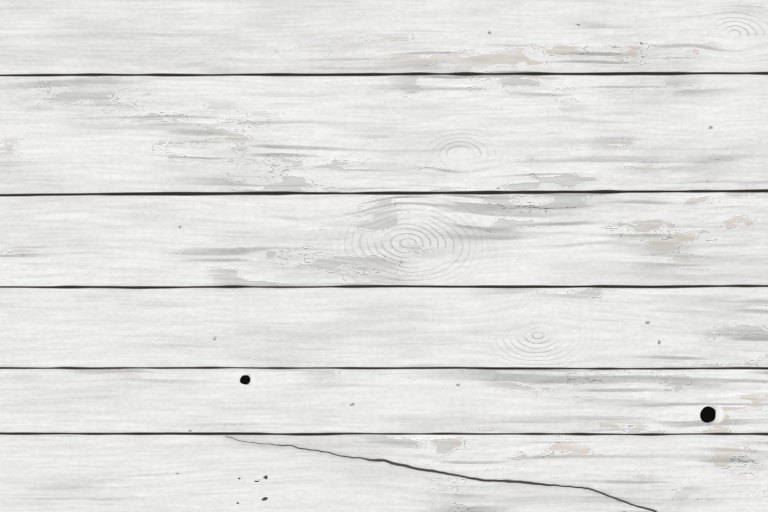
Reproduce this texture procedurally as a Shadertoy shader.

```glsl
const vec3 PAINT = vec3(0.965, 0.965, 0.963);
const vec3 BARE_GREY = vec3(0.76, 0.76, 0.75);
const vec3 BARE_BEIGE = vec3(0.80, 0.76, 0.71);
const vec3 GROOVE = vec3(0.20, 0.19, 0.18);
const vec3 HOLE = vec3(0.07, 0.06, 0.06);

// Seams: height, half width, slope
const vec3 SEAMS[5] = vec3[5](
    vec3(0.855, 0.0026, 0.003), vec3(0.623, 0.0026, 0.005), vec3(0.440, 0.0020, 0.001),
    vec3(0.281, 0.0016, -0.001), vec3(0.1525, 0.0018, -0.001));
// Knots: centre, reach
const vec3 KNOTS[4] = vec3[4](
    vec3(0.80, 0.525, 0.095), vec3(0.90, 0.698, 0.045),
    vec3(1.435, 0.935, 0.050), vec3(1.05, 0.345, 0.065));
const vec2 SPLIT[6] = vec2[6](
    vec2(0.44, 0.147), vec2(0.60, 0.120), vec2(0.76, 0.098),
    vec2(0.94, 0.0625), vec2(1.15, 0.047), vec2(1.28, 0.0));

float hash(vec2 p) {
    return fract(sin(dot(p, vec2(127.1, 311.7))) * 43758.5453);
}

float noise(vec2 p) {
    vec2 i = floor(p), f = fract(p);
    f = f * f * (3.0 - 2.0 * f);
    return mix(mix(hash(i), hash(i + vec2(1, 0)), f.x),
               mix(hash(i + vec2(0, 1)), hash(i + vec2(1, 1)), f.x), f.y);
}

float fbm(vec2 p) {
    float sum = 0.0, amp = 0.533;
    for (int i = 0; i < 4; i++) {
        sum += amp * noise(p);
        p = p * 2.03 + 17.3;
        amp *= 0.5;
    }
    return sum;
}

float fill(float d, float aa) {
    return 1.0 - smoothstep(-aa, aa, d);
}

float segmentDistance(vec2 p, vec2 a, vec2 b) {
    vec2 ab = b - a;
    return length(p - a - ab * clamp(dot(p - a, ab) / dot(ab, ab), 0.0, 1.0));
}

float seamOffset(vec2 p, vec3 seam) {
    float wobble = 0.003 * (fbm(vec2(p.x * 7.0, seam.x * 50.0)) - 0.5);
    return p.y - seam.x - seam.z * (p.x - 0.75) - wobble;
}

float boardIndex(vec2 p) {
    float index = 0.0;
    for (int i = 0; i < 5; i++) index += step(seamOffset(p, SEAMS[i]), 0.0);
    return index;
}

float flakeHeight(vec2 p, float board) {
    return fbm(p * vec2(13.0, 42.0) + board * 31.7);
}

// Dark hole with a pale worn lip on its right
vec3 drillHole(vec3 col, vec2 p, vec2 centre, float radius, float aa) {
    vec2 d = p - centre + 0.003 * (noise(p * 90.0) - 0.5);
    float lip = fill(length((d - vec2(radius * 0.7, 0.0)) * vec2(0.85, 1.0)) - radius * 1.15, aa * 2.0);
    col = mix(col, mix(vec3(0.72), vec3(0.96), smoothstep(0.0, radius * 1.6, d.x)), lip);
    return mix(col, HOLE, fill(length(d * vec2(1.05, 1.0)) - radius, aa));
}

void mainImage(out vec4 fragColor, in vec2 fragCoord) {
    vec2 p = fragCoord / iResolution.y;
    float aa = 1.0 / iResolution.y;
    float board = boardIndex(p);
    vec2 shift = vec2(board * 13.7, board * 5.3);

    // Growth rings, with the grain spreading around each knot
    vec2 q = p;
    float rings = 0.0;
    for (int i = 0; i < 4; i++) {
        vec3 knot = KNOTS[i];
        vec2 d = p - knot.xy;
        float own = 1.0 - step(0.5, abs(boardIndex(knot.xy) - board));
        float near = own * exp(-dot(d, d * vec2(0.8, 1.4)) / (knot.z * knot.z));
        float r = length(d * vec2(0.85, 1.4)) + 0.03 * fbm(p * 9.0);
        rings += near * smoothstep(0.3, 1.0, sin(r * 500.0)) * smoothstep(0.3, 0.6, noise(p * 22.0));
        q.y -= 0.65 * d.y * near;
    }

    // Grain
    float v = q.y + 0.035 * fbm(q * vec2(2.5, 7.0) + shift);
    float wear = fbm(p * vec2(2.6, 9.0) + shift) + 0.10 * (p.x - 0.75);
    float worn = smoothstep(0.43, 0.68, wear);
    float coarse = smoothstep(0.55, 0.92, noise(vec2(q.x * 6.0, v * 125.0) + shift));
    float fine = noise(vec2(q.x * 16.0, v * 260.0) + shift);
    float clouds = smoothstep(0.4, 0.75, fbm(p * vec2(5.0, 18.0) + shift + 40.0));

    // Painted surface with raised flakes
    float height = flakeHeight(p, board);
    float relief = height - flakeHeight(p + vec2(-0.003, 0.003), board);
    vec3 col = PAINT + 0.012 * (hash(vec2(board, 3.0)) - 0.5);
    col -= 0.045 * clouds + 0.045 * fine + 0.03 * noise(p * 190.0);
    col += relief * mix(0.08, 0.26, worn);
    col -= coarse * mix(0.025, 0.17, worn) + 0.13 * rings;

    // Bare wood and crackle lines
    float bare = smoothstep(0.60, 0.64, height) * smoothstep(0.50, 0.64, wear);
    vec3 wood = mix(BARE_GREY, BARE_BEIGE, smoothstep(0.5, 0.75, noise(p * vec2(4.0, 11.0))));
    col = mix(col, wood - 0.10 * fine + 0.05, bare * 0.65);
    float crackle = smoothstep(0.014, 0.0, abs(height - 0.57));
    col -= 0.22 * crackle * smoothstep(0.45, 0.65, wear) * noise(p * 45.0);

    // Scattered chips, then a small cluster
    for (int i = 0; i < 18; i++) {
        vec2 rnd = vec2(hash(vec2(i, 1.0)), hash(vec2(i, 2.0)));
        bool cluster = i > 12;
        vec2 spot = cluster ? vec2(0.46, 0.015) + rnd * vec2(0.065, 0.055) : rnd * vec2(1.5, 1.0);
        vec2 d = p - spot + 0.008 * (noise(p * 110.0) - 0.5);
        float chip = fill(length(d * vec2(0.8, 1.1)) - 0.0015 - 0.002 * rnd.x, aa);
        col = mix(col, GROOVE, chip * (cluster ? 0.85 : 0.4));
    }

    // Long split in the lowest board
    vec2 bent = p + 0.016 * (vec2(fbm(p * 16.0), fbm(p * 16.0 + 9.0)) - 0.5);
    float split = 1.0;
    for (int i = 0; i < 5; i++) split = min(split, segmentDistance(bent, SPLIT[i], SPLIT[i + 1]));
    float splitWidth = 0.0017 * smoothstep(0.40, 0.80, p.x) * (0.5 + noise(p * 20.0));
    col -= 0.07 * smoothstep(0.010, 0.0, split);
    col = mix(col, GROOVE, 0.85 * fill(split - splitWidth, aa));

    // Seams between boards
    for (int i = 0; i < 5; i++) {
        float d = seamOffset(p, SEAMS[i]);
        float width = SEAMS[i].y * (0.55 + 0.8 * noise(vec2(p.x * 22.0, float(i) * 7.0)));
        col -= 0.08 * smoothstep(0.009, 0.0, abs(d)) * noise(p * vec2(30.0, 80.0));
        col = mix(col, GROOVE, fill(abs(d) - width, aa));
    }

    col = drillHole(col, p, vec2(0.479, 0.258), 0.0095, aa);
    col = drillHole(col, p, vec2(1.383, 0.190), 0.0155, aa);
    fragColor = vec4(clamp(col, 0.0, 1.0), 1.0);
}
```
